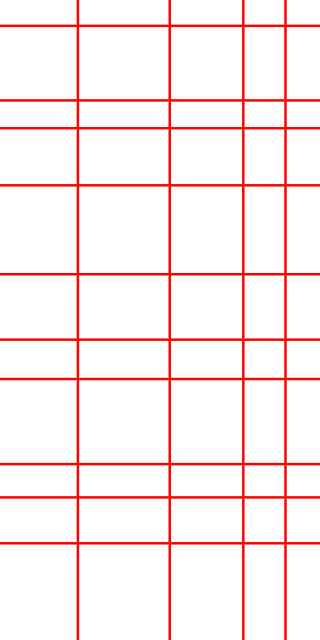
Write a Shadertoy shader that draws this pattern.

```glsl
// Draws an irregular grid of thin red lines on a white ground.

const vec3 PAPER = vec3(1.0);
const vec3 LINE_RED = vec3(1.0, 0.0, 0.0);
const float HALF_WIDTH = 1.0 / 512.0; // in canvas heights

// Line positions as fractions of the canvas, from the lower left
const float COLUMNS[4] = float[4](0.2435, 0.5304, 0.7604, 0.8922);
const float ROWS[10] = float[10](0.1511, 0.2228, 0.2748, 0.4078, 0.4693,
                                 0.5715, 0.7104, 0.7996, 0.8431, 0.9596);

// Antialiased coverage of a line at a given distance from its centre
float lineCoverage(float dist, float halfWidth, float pixel) {
    return clamp((halfWidth - dist) / pixel + 0.5, 0.0, 1.0);
}

// Distance to the nearest vertical or horizontal line
float gridDistance(vec2 p, vec2 size) {
    float nearest = 1.0;
    for (int i = 0; i < COLUMNS.length(); i++) {
        nearest = min(nearest, abs(p.x - COLUMNS[i] * size.x));
    }
    for (int i = 0; i < ROWS.length(); i++) {
        nearest = min(nearest, abs(p.y - ROWS[i] * size.y));
    }
    return nearest;
}

void mainImage(out vec4 fragColor, in vec2 fragCoord) {
    float pixel = 1.0 / iResolution.y;
    vec2 p = fragCoord * pixel;
    vec2 size = iResolution.xy * pixel;

    float ink = lineCoverage(gridDistance(p, size), HALF_WIDTH, pixel);
    fragColor = vec4(mix(PAPER, LINE_RED, ink), 1.0);
}
```
